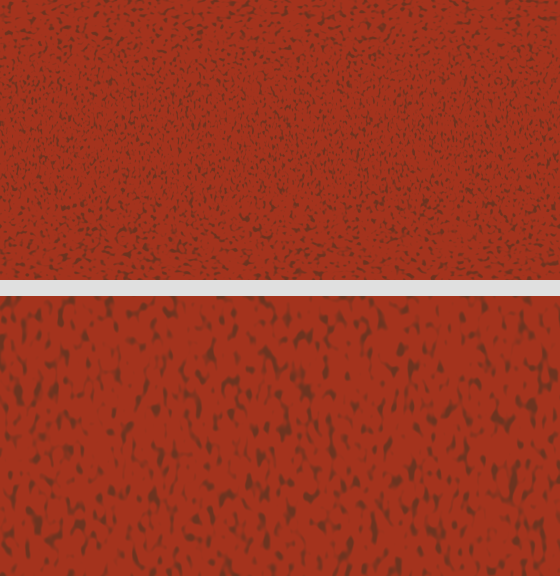
Top: the whole. Bottom: its middle third, enlarged.
A Shadertoy shader for this texture:

```glsl
const vec3 BASE_RED = vec3(0.645, 0.200, 0.113);
const vec3 SPECK_BROWN = vec3(0.430, 0.200, 0.122);
const float RING_RADIUS = 1.0;   // torus centre line
const float TUBE_RADIUS = 0.4;   // sets the stretch from middle to edges
const float GRAIN_SCALE = 27.0;  // noise cells per unit of the torus
const float SPECK_START = 0.04;  // noise level where a speck fades in
const float SPECK_FULL = 0.40;   // noise level of a solid speck
const int SAMPLES = 2;           // antialiasing grid per side
const float TAU = 6.2831853;

// Integer hash to a unit gradient
vec3 gradientAt(vec3 cell) {
    uvec3 v = uvec3(ivec3(cell) + 1000);
    v = v * 1664525u + 1013904223u;
    v.x += v.y * v.z;
    v.y += v.z * v.x;
    v.z += v.x * v.y;
    v ^= v >> 16u;
    v.x += v.y * v.z;
    v.y += v.z * v.x;
    v.z += v.x * v.y;
    return normalize(vec3(v >> 8u) / 8388608.0 - 0.99999);
}

float gradientNoise(vec3 p) {
    vec3 cell = floor(p);
    vec3 f = p - cell;
    vec3 fade = f * f * f * (f * (f * 6.0 - 15.0) + 10.0);
    float sum = 0.0;
    for (int i = 0; i < 8; i++) {
        vec3 corner = vec3(i & 1, (i >> 1) & 1, i >> 2);
        vec3 w = mix(1.0 - fade, fade, corner);
        sum += w.x * w.y * w.z * dot(gradientAt(cell + corner), f - corner);
    }
    return sum;
}

// Seamless wrap: narrow grains on the outer rim, wide ones on the inner
vec3 torusPoint(vec2 uv) {
    float around = TAU * uv.x;
    float tube = TAU * (uv.y - 0.5);
    float radius = RING_RADIUS + TUBE_RADIUS * cos(tube);
    return vec3(radius * cos(around), radius * sin(around), TUBE_RADIUS * sin(tube));
}

float speckAmount(vec2 uv) {
    float n = gradientNoise(torusPoint(uv) * GRAIN_SCALE + vec3(0.37, 0.61, 0.23));
    return smoothstep(SPECK_START, SPECK_FULL, n);
}

void mainImage(out vec4 fragColor, in vec2 fragCoord) {
    // Average a small grid inside each pixel
    float speck = 0.0;
    for (int j = 0; j < SAMPLES; j++) {
        for (int i = 0; i < SAMPLES; i++) {
            vec2 offset = (vec2(i, j) + 0.5) / float(SAMPLES) - 0.5;
            speck += speckAmount((fragCoord + offset) / iResolution.xy);
        }
    }
    speck /= float(SAMPLES * SAMPLES);
    fragColor = vec4(mix(BASE_RED, SPECK_BROWN, speck), 1.0);
}
```
